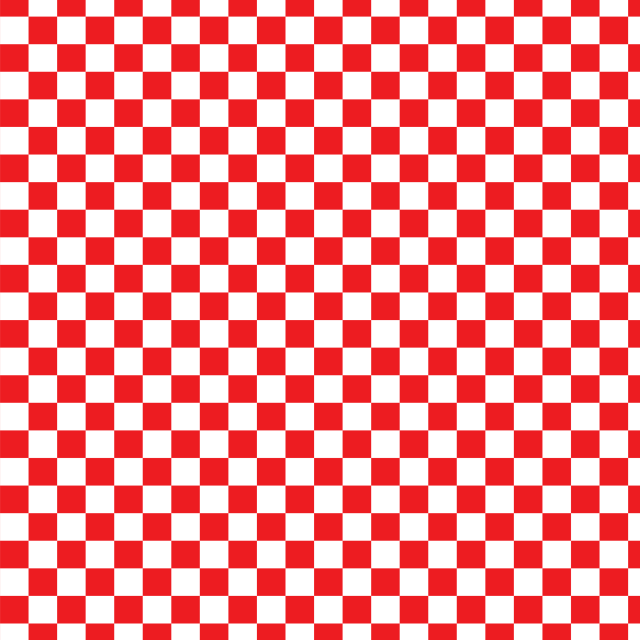
Reproduce this pattern procedurally as a WebGL 1 fragment shader.

```glsl
precision highp float;
// Red and white checkerboard of slightly wide cells, cropped at the right, top and bottom.

#define CELLS vec2(22.417, 23.2)      // cells across and down the canvas
#define OFFSET vec2(0.0, 0.598)       // grid origin, in cells
#define EDGE_PIXELS 1.1               // width of the smoothed edge
#define RED vec3(0.93, 0.11, 0.13)
#define WHITE vec3(1.0)

uniform vec2 u_resolution;

// Smoothed square wave per axis: +1 in even cells, -1 in odd cells.
vec2 squareWave(vec2 cell, vec2 edgeWidth) {
    vec2 edgeDistance = 0.5 - abs(mod(cell + 0.5, 2.0) - 1.0);
    return clamp(2.0 * edgeDistance / edgeWidth, -1.0, 1.0);
}

void main() {
    vec2 uv = gl_FragCoord.xy / u_resolution;
    vec2 cell = uv * CELLS - OFFSET;
    vec2 edgeWidth = EDGE_PIXELS * CELLS / u_resolution;

    // The product of both waves gives the alternating squares.
    vec2 wave = squareWave(cell, edgeWidth);
    float redCoverage = 0.5 + 0.5 * wave.x * wave.y;

    gl_FragColor = vec4(mix(WHITE, RED, redCoverage), 1.0);
}
```
